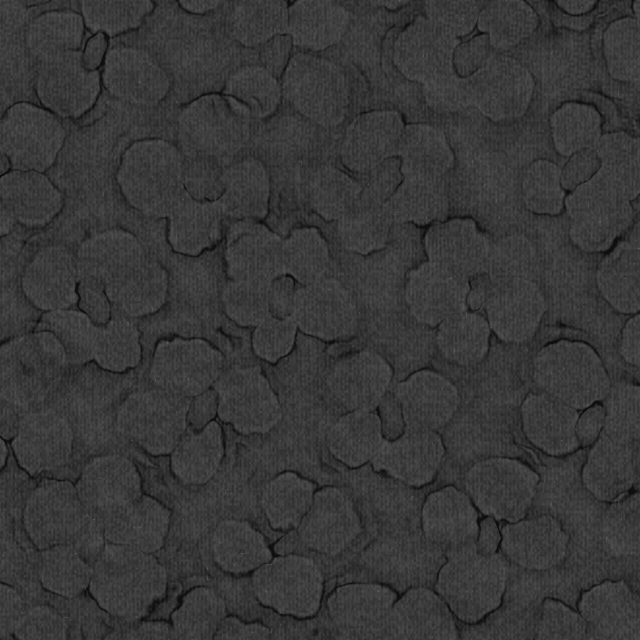
This texture is drawn by a three.js fragment shader. Its source:

```glsl
// Dark charcoal knit cloth with puckered, crease-outlined flowers in staggered rows.
varying vec2 vUv;

const vec3 CLOTH = vec3(0.233, 0.233, 0.234);
const vec2 CELL = vec2(0.302, 0.380);      // spacing of one flower lattice
const vec2 ROW_A = vec2(0.145, 0.155);     // a flower centre of each lattice
const vec2 ROW_B = vec2(0.005, 0.345);
const float JITTER = 0.022;
const float PETAL_REACH = 0.064;           // flower centre to petal centre
const float PETAL_SIZE = 0.050;
const float CREASE_WIDTH = 0.0030;
const float CREASE_DARK = 0.105;
const float RIDGE_LIGHT = 0.030;
const float RIBS = 160.0;
const float RIB_DEPTH = 0.012;
const float GRAIN = 0.085;
const float PUCKER = 0.085;
const float TAU = 6.2831853;

float hash(vec2 p) {
  return fract(sin(dot(p, vec2(127.1, 311.7))) * 43758.5453);
}

float noise(vec2 p) {
  vec2 i = floor(p), f = fract(p);
  f = f * f * (3.0 - 2.0 * f);
  return mix(mix(hash(i), hash(i + vec2(1.0, 0.0)), f.x),
             mix(hash(i + vec2(0.0, 1.0)), hash(i + vec2(1.0, 1.0)), f.x), f.y);
}

float fbm(vec2 p) {
  float sum = 0.0, amp = 0.5;
  for (int i = 0; i < 4; i++) {
    sum += amp * noise(p);
    p = p * 2.03 + 17.3;
    amp *= 0.5;
  }
  return sum;
}

float bump(float d, float width) {
  return exp(-d * d / (width * width));
}

// Dark groove, lit lip on its inner side, soft shadow on its outer side
float crease(float d, float strength) {
  return RIDGE_LIGHT * bump(d + 0.0065, 0.0040) * (0.4 + 0.6 * strength)
       - CREASE_DARK * strength * bump(d, CREASE_WIDTH)
       - 0.026 * bump(d - 0.007, 0.009);
}

// Shading of one flower; q is measured from its centre, id seeds its shape
float flower(vec2 q, vec2 id, float wear, float fray) {
  float count = 4.0 + floor(2.0 * hash(id + 3.1));
  float turn = TAU * hash(id + 7.7);
  float nearest = 1.0, second = 1.0;
  for (int i = 0; i < 5; i++) {
    float k = float(i);
    if (k >= count) break;
    float seed = hash(id + k * 1.37);
    float angle = turn + TAU * (k + 0.35 * (seed - 0.5)) / count;
    vec2 centre = vec2(cos(angle), 1.15 * sin(angle)) * PETAL_REACH * (0.9 + 0.25 * seed);
    float d = length(q - centre) - PETAL_SIZE * (0.86 + 0.3 * hash(id + k * 2.9 + 5.0));
    second = min(second, max(nearest, d));
    nearest = min(nearest, d);
  }

  // Slanted eye in the middle
  float tilt = 0.3 + 0.9 * (hash(id + 11.0) - 0.5);
  vec2 e = mat2(cos(tilt), sin(tilt), -sin(tilt), cos(tilt)) * q;
  float eye = length(e * vec2(1.45, 0.85)) - mix(0.022, 0.036, hash(id + 13.0));
  float body = max(nearest, -1.0) * step(0.0, eye) + min(nearest, eye) * step(eye, 0.0);

  float facing = 0.45 + 0.55 * abs(q.y) / (length(q) + 0.001);
  float shade = crease(body, facing * wear) * step(0.0, eye + 0.004);
  shade += 0.75 * crease(-eye, wear);

  // Broken second fold outside, and partial seams between petals
  shade += 0.55 * crease(nearest - 0.013 - 0.012 * fray, wear) * smoothstep(0.45, 0.65, fray);
  float inside = smoothstep(0.004, -0.006, nearest) * smoothstep(0.0, 0.008, eye);
  float seamShare = smoothstep(0.35, 0.75, hash(id + 19.0) * 0.6 + fray * 0.6);
  shade += 0.6 * inside * seamShare * crease(0.6 * (second - nearest), wear);
  return shade;
}

float lattice(vec2 p, vec2 origin, float seed, float wear, float fray) {
  vec2 base = floor((p - origin) / CELL + 0.5);
  float shade = 0.0;
  for (int y = -1; y <= 1; y++) {
    for (int x = -1; x <= 1; x++) {
      vec2 id = base + vec2(float(x), float(y));
      vec2 shift = vec2(hash(id + seed), hash(id + seed + 4.3)) - 0.5;
      vec2 q = p - origin - id * CELL - JITTER * shift;
      if (dot(q, q) < 0.04) shade += flower(q, id + seed, wear, fray);
    }
  }
  return shade;
}

void main() {
  // Ragged outlines come from warping the plane at two scales
  vec2 wide = vec2(fbm(vUv * 11.0), fbm(vUv * 11.0 + 41.0)) - 0.47;
  vec2 fine = vec2(noise(vUv * 75.0), noise(vUv * 75.0 + 23.0)) - 0.5;
  vec2 p = vUv + 0.050 * wide + 0.0075 * fine;
  float wear = 0.2 + 1.1 * smoothstep(0.25, 0.75, noise(vUv * 26.0 + 9.0));
  float fray = noise(vUv * 17.0 + 31.0);
  float shade = lattice(p, ROW_A, 2.0, wear, fray) + lattice(p, ROW_B, 57.0, wear, fray);

  // Soft puckers lit from above
  shade += PUCKER * (fbm(vUv * 13.0) - fbm(vUv * 13.0 + vec2(0.12, 0.3)));

  // Vertical knit ribs, broken stitches, grain and stray pale fibres
  float sway = 0.006 * wide.x + 0.002 * noise(vUv * 40.0);
  float rib = cos(TAU * RIBS * (vUv.x + sway));
  shade += RIB_DEPTH * rib * (0.4 + 1.2 * noise(vUv * vec2(60.0, 150.0)));
  shade += GRAIN * (noise(vUv * vec2(330.0, 250.0)) - 0.5);
  shade += 0.09 * smoothstep(0.90, 1.0, noise(vUv * vec2(210.0, 170.0) + 77.0));

  gl_FragColor = vec4(max(CLOTH + shade, vec3(0.06)), 1.0);
}
```
